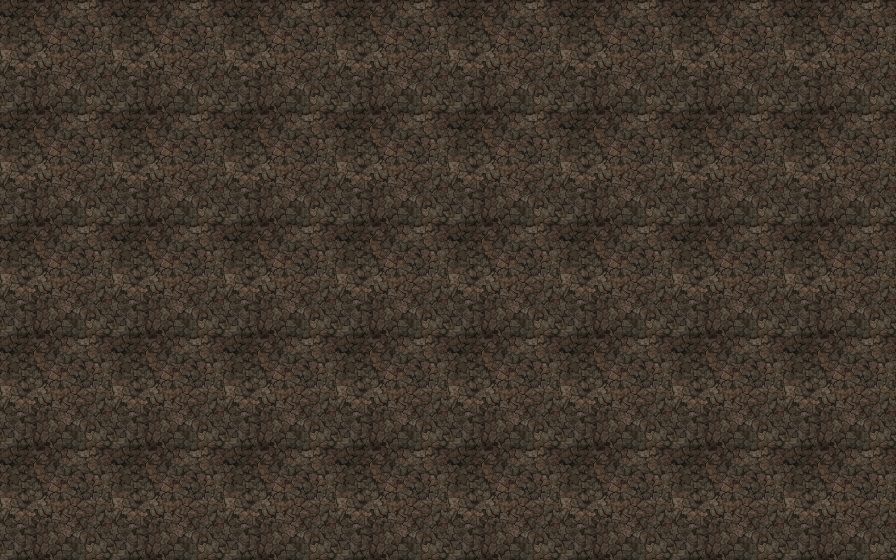
This texture is drawn by a WebGL 1 fragment shader. Its source:

```glsl
precision highp float;
// Dark gravelly ground: one square tile of small crusty stones, repeated 8 by 5.
// Two wrapped Voronoi layers give stones and crumbs with broken cracks; wrapped
// gradient noise roughens outlines and adds grain, dark patches and faint tints.

uniform vec2 u_resolution;

const vec2 REPEATS = vec2(8.0, 5.0);
const float STONES = 13.0; // stones along one side of a tile
const float CRUMBS = 25.0; // smaller fragments along one side

const vec3 CRACK = vec3(0.115, 0.100, 0.082);
const vec3 STONE = vec3(0.312, 0.266, 0.220);
const vec3 RUST = vec3(1.07, 0.98, 0.94);
const vec3 MOSS = vec3(0.96, 1.01, 1.00);

vec2 hash2(vec2 p) {
  vec3 q = fract(p.xyx * vec3(0.1031, 0.1030, 0.0973));
  q += dot(q, q.yzx + 33.33);
  return fract((q.xx + q.yz) * q.zy);
}

// Slope contribution of one lattice corner, wrapped to the period
float corner(vec2 cell, vec2 offset, float period, float seed) {
  float angle = 6.2832 * hash2(mod(cell, period) + seed).x;
  return dot(vec2(cos(angle), sin(angle)), offset);
}

// Gradient noise on the unit tile, about -0.7 to 0.7
float tileNoise(vec2 uv, float period, float seed) {
  vec2 p = uv * period;
  vec2 i = floor(p);
  vec2 f = p - i;
  vec2 w = f * f * f * (f * (f * 6.0 - 15.0) + 10.0);
  vec2 e = vec2(1.0, 0.0);
  float low = mix(corner(i, f, period, seed),
                  corner(i + e, f - e, period, seed), w.x);
  float high = mix(corner(i + e.yx, f - e.yx, period, seed),
                   corner(i + 1.0, f - 1.0, period, seed), w.x);
  return mix(low, high, w.y);
}

// Returns distance gap to the next stone, light slope, and two random values
vec4 stoneCell(vec2 uv, float count) {
  vec2 p = uv * count;
  vec2 base = floor(p);
  float nearest = 8.0;
  float second = 8.0;
  vec2 toCentre = vec2(0.0);
  vec2 id = vec2(0.0);
  for (int y = -1; y <= 1; y++) {
    for (int x = -1; x <= 1; x++) {
      vec2 cell = base + vec2(float(x), float(y));
      vec2 wrapped = mod(cell, count);
      vec2 d = cell + hash2(wrapped + 7.0) - p;
      float len = length(d);
      if (len < nearest) {
        second = nearest;
        nearest = len;
        toCentre = d;
        id = wrapped;
      } else {
        second = min(second, len);
      }
    }
  }
  float slope = dot(toCentre, vec2(0.5, -0.85));
  return vec4(second - nearest, slope, hash2(id + 51.0));
}

// Soft round spot that wraps around the tile
float spot(vec2 uv, vec2 centre, float radius) {
  vec2 d = abs(fract(uv - centre + 0.5) - 0.5);
  return 1.0 - smoothstep(0.0, radius, length(d));
}

void main() {
  vec2 uv = fract(gl_FragCoord.xy / u_resolution * REPEATS);
  float pixel = REPEATS.y / u_resolution.y; // in tile units

  // Rough stone outlines
  vec2 bend = vec2(tileNoise(uv, 23.0, 3.0), tileNoise(uv, 23.0, 29.0));
  vec2 rough = uv + 0.035 * bend;
  vec4 stone = stoneCell(rough, STONES);
  vec4 crumb = stoneCell(rough, CRUMBS);

  // Cracks of uneven depth, widened by the edge smoothing
  float body = smoothstep(0.0, 0.17 + 0.5 * pixel * STONES, stone.x);
  float crumbBody = smoothstep(0.0, 0.17 + 0.5 * pixel * CRUMBS, crumb.x);
  float depth = clamp(0.78 + 0.8 * tileNoise(uv, 11.0, 71.0), 0.3, 1.0);

  // Tone and faint tint of each stone
  float tone = 0.90 + 0.14 * stone.z + 0.10 * pow(stone.z, 8.0);
  tone *= 1.0 + 0.14 * stone.y + 0.12 * (crumb.z - 0.5);
  tone *= mix(0.80, 1.04, crumbBody);
  float hue = stone.w + 0.5 * tileNoise(uv, 4.0, 83.0);
  vec3 color = STONE * tone * mix(MOSS, RUST, smoothstep(0.1, 1.1, hue));
  color = mix(color, CRACK, depth * (1.0 - body));

  // Fine grain
  float grain = tileNoise(uv, 37.0, 11.0) + 0.8 * tileNoise(uv, 53.0, 61.0);
  color *= 1.0 + 0.26 * grain;

  // Broad patches, a dark corner, a pale stone and the dark tile seam
  float patches = tileNoise(uv, 3.0, 19.0) + 0.5 * tileNoise(uv, 6.0, 41.0);
  float seam = 1.0 - smoothstep(0.0, 0.05, min(uv.y, 1.0 - uv.y));
  color *= 1.0 + 0.22 * patches;
  color *= 1.0 - 0.28 * spot(uv, vec2(0.20, 0.93), 0.22);
  color *= 1.0 + 0.28 * spot(uv, vec2(0.70, 0.19), 0.08);
  color *= 1.0 - 0.22 * seam * (0.7 + tileNoise(uv, 7.0, 97.0));

  gl_FragColor = vec4(clamp(color, 0.0, 1.0), 1.0);
}
```
